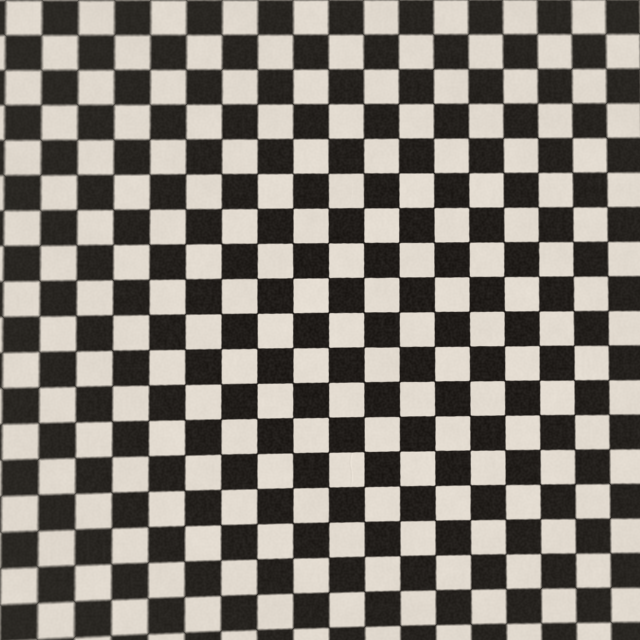
A WebGL 2 fragment shader for this pattern:

```glsl
#version 300 es
precision highp float;
// Printed black and cream checkerboard on paper, gently warped, with soft ink edges.

uniform vec2 u_resolution;
out vec4 fragColor;

// Colours
const vec3 PAPER = vec3(0.885, 0.855, 0.812);
const vec3 INK_CENTRE = vec3(0.125, 0.110, 0.098);
const vec3 INK_RIM = vec3(0.170, 0.160, 0.142);

// Grid layout, with the origin at the upper left
const float COLUMN_ORIGIN = 0.4583;   // position of the straight column edge
const float COLUMN_INDEX = 8.0;       // number of that edge
const float COLUMNS = 18.11;          // columns per canvas width
const float COLUMN_STRETCH = 0.67;    // columns narrow towards the right
const float COLUMN_FLARE = 0.34;      // columns widen towards the bottom
const float ROW_ORIGIN = 0.0553;      // position of the first row edge
const float ROW_TILT = 0.002;
const float ROWS = 18.4;              // rows per canvas height
const float ROW_STRETCH = 0.45;       // rows grow towards the lower left

// Squares, in cell units
const float HALF_SIZE = 0.496;
const float CORNER_RADIUS = 0.05;
const float EDGE_SHARP = 0.027;       // edge blur at the centre of focus
const float EDGE_SOFT = 0.045;        // blur added towards the rim
const vec2 FOCUS = vec2(0.60, 0.55);

// Paper wear
const float GRAIN_SCALE = 230.0;
const float INK_GRAIN = 0.045;
const float PAPER_GRAIN = 0.016;
const float MOTTLE = 0.018;
const float CREASE_X = 0.548;
const float CREASE_WIDTH = 0.0016;
const float CREASE_DEPTH = 0.05;

vec2 hashGradient(vec2 cell) {
    vec3 h = fract(cell.xyx * vec3(0.1031, 0.1030, 0.0973));
    h += dot(h, h.yzx + 33.33);
    float angle = 6.28318 * fract((h.x + h.y) * h.z);
    return vec2(cos(angle), sin(angle));
}

float gradientNoise(vec2 p) {
    vec2 i = floor(p);
    vec2 f = p - i;
    vec2 w = f * f * f * (f * (f * 6.0 - 15.0) + 10.0);
    vec2 e = vec2(0.0, 1.0);
    float a = dot(hashGradient(i), f);
    float b = dot(hashGradient(i + e.yx), f - e.yx);
    float c = dot(hashGradient(i + e.xy), f - e.xy);
    float d = dot(hashGradient(i + e.yy), f - e.yy);
    return mix(mix(a, b, w.x), mix(c, d, w.x), w.y);
}

// Canvas position to column and row coordinates
vec2 warpedGrid(vec2 p) {
    float dx = p.x - COLUMN_ORIGIN;
    float column = COLUMN_INDEX + dx * (COLUMNS + COLUMN_STRETCH * dx - COLUMN_FLARE * p.y);
    float left = 1.0 - p.x;
    float rowScale = ROWS + 0.1 * p.x - ROW_STRETCH * left * left * p.y;
    float row = 1.0 + (p.y - ROW_ORIGIN + ROW_TILT * p.x) * rowScale;
    return vec2(column, row);
}

// Signed distance to the nearest light square, negative inside
float lightSquareDistance(vec2 grid) {
    vec2 cell = floor(grid);
    vec2 q = abs(grid - cell - 0.5);
    bool isDark = mod(cell.x + cell.y, 2.0) > 0.5;
    if (isDark) q = vec2(1.0 - max(q.x, q.y), min(q.x, q.y));
    vec2 d = q - (HALF_SIZE - CORNER_RADIUS);
    return length(max(d, 0.0)) + min(max(d.x, d.y), 0.0) - CORNER_RADIUS;
}

void main() {
    vec2 p = gl_FragCoord.xy / u_resolution;
    p.y = 1.0 - p.y;

    // Squares with slightly uneven ink edges
    float rim = smoothstep(0.15, 0.75, length(p - FOCUS));
    float pixel = COLUMNS / min(u_resolution.x, u_resolution.y);
    float blur = max(EDGE_SHARP + EDGE_SOFT * rim, 0.75 * pixel);
    float edge = lightSquareDistance(warpedGrid(p)) + 0.010 * gradientNoise(p * 130.0);
    float light = 1.0 - smoothstep(-blur, blur, edge);

    // Paper grain and broad mottling
    float grain = gradientNoise(p * GRAIN_SCALE)
                + 0.6 * gradientNoise(p * GRAIN_SCALE * vec2(0.55, 0.3) + 17.0);
    float mottle = gradientNoise(p * 9.0) + 0.5 * gradientNoise(p * 38.0 + 5.0);

    // Faint broken crease, a shadow beside a highlight
    float wander = 0.012 * gradientNoise(vec2(p.y * 7.0, 3.5))
                 + 0.006 * gradientNoise(vec2(p.y * 31.0, 8.5));
    float side = (p.x - CREASE_X - wander) / CREASE_WIDTH;
    float broken = smoothstep(-0.05, 0.3, gradientNoise(vec2(p.y * 15.0, 1.5)));
    float reach = smoothstep(0.08, 0.2, p.y) * (1.0 - smoothstep(0.72, 0.85, p.y));
    float crease = CREASE_DEPTH * side * exp(-side * side) * broken * reach;

    // Ink over paper
    vec3 ink = mix(INK_CENTRE, INK_RIM, rim) + INK_GRAIN * (1.0 - 0.5 * rim) * grain;
    vec3 paper = PAPER + PAPER_GRAIN * grain + MOTTLE * mottle + crease;
    paper *= 1.008 - 0.02 * rim;
    fragColor = vec4(mix(ink, paper, light), 1.0);
}
```
